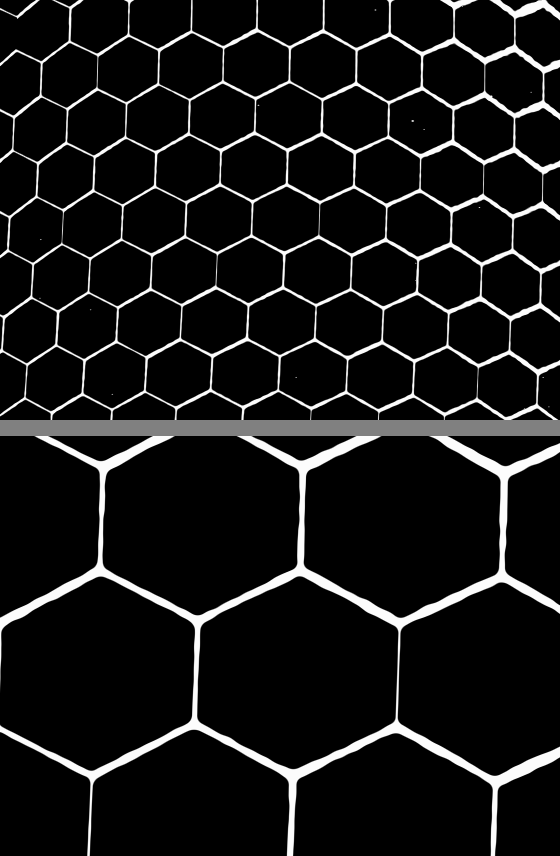
Top, the full canvas; bottom, a detail of the centre.
Give the GLSL for this pattern, as a Shadertoy shader.

```glsl
const vec3 INK = vec3(0.0);
const vec3 WIRE = vec3(0.99);
const float ROW = 0.866025;               // row pitch of a unit-width hexagon lattice
const vec2 PITCH = vec2(0.160, 0.1226);   // cell spacing in canvas heights

// Integer hash, 0..1
float hash(vec2 p) {
    uvec2 q = uvec2(ivec2(p) + 4096);
    uint h = q.x * 1597334677u ^ q.y * 3812015801u;
    h = (h ^ (h >> 16)) * 2246822519u;
    h = (h ^ (h >> 13)) * 3266489917u;
    return float((h ^ (h >> 16)) >> 8) / 16777216.0;
}

float valueNoise(vec2 p) {
    vec2 i = floor(p), f = fract(p);
    f = f * f * (3.0 - 2.0 * f);
    return mix(mix(hash(i), hash(i + vec2(1, 0)), f.x),
               mix(hash(i + vec2(0, 1)), hash(i + vec2(1, 1)), f.x), f.y);
}

float smoothMin(float a, float b, float k) {
    float h = max(k - abs(a - b), 0.0) / k;
    return min(a, b) - 0.25 * h * h * k;
}

// Canvas position to lattice (column, row), undoing lens bulge and tilt
vec2 unbend(vec2 p) {
    vec2 g = (p - vec2(0.684, 0.399)) / PITCH;
    for (int i = 0; i < 8; i++) {
        float u = g.x, v = g.y;
        float x0 = 0.684 - 0.0035 * v - 0.00035 * v * v;
        float bend = 0.0004 * u * u - 0.0006 * u * u * u;
        float sag = (0.00243 - 0.00017 * v) * u * u + 0.0023 * u;
        g = vec2((p.x - x0 - bend) / (PITCH.x + 0.00045 * v),
                 (p.y - 0.399 - sag) / PITCH.y);
    }
    return g;
}

// Nearest hexagon centre, in unit-width lattice space
vec2 cellCentre(vec2 g) {
    vec2 scale = vec2(1.0, ROW);
    vec2 a = vec2(floor(g.x) + 0.5, 2.0 * round(g.y * 0.5)) * scale;
    vec2 b = vec2(round(g.x), 2.0 * floor(g.y * 0.5) + 1.0) * scale;
    vec2 h = g * scale;
    return distance(h, a) < distance(h, b) ? a : b;
}

// Half width of a wire: 0 upright, 1 rising, 2 falling
float wireWidth(int kind, vec2 p, float seed) {
    float swell = smoothstep(0.85, 1.3, p.x) * (0.0055 * exp(-3.0 * p.y) + 0.001);
    if (kind == 0) {
        float faint = seed < 0.12 ? 0.5 : 1.0;
        return faint * mix(0.0016, 0.0026, seed);
    }
    float falling = mix(0.0020, 0.0031, smoothstep(0.3, 0.7, p.x));
    float w = kind == 1 ? 0.0038 : falling;
    return w * mix(0.8, 1.2, seed) + swell;
}

// Signed distance to the wire mesh
float meshDistance(vec2 p) {
    vec2 g = unbend(p);
    vec2 centre = cellCentre(g);
    vec2 q = g * vec2(1.0, ROW) - centre;
    vec2 cellSize = vec2(PITCH.x - 0.0018 * g.x * g.x, PITCH.y / ROW);
    float rough = valueNoise(p * 110.0) - 0.5;
    float slow = valueNoise(p * 28.0 + 50.0) - 0.5;
    float d = 1.0;
    for (int k = 0; k < 3; k++) {
        vec2 n = k == 0 ? vec2(1, 0) : vec2(k == 1 ? 0.5 : -0.5, ROW);
        float along = dot(q, n);
        vec2 middle = centre + 0.5 * n * (along < 0.0 ? -1.0 : 1.0);
        float w = wireWidth(k, p, hash(round(4.0 * middle)));
        w += w * (0.45 * rough + 0.35 * slow);
        // One upright is broken away in the upper left corner
        if (k == 0 && middle.x < -4.2 && middle.y < -2.2) w = -0.02;
        float edge = (0.5 - abs(along)) / length(n / cellSize);
        d = smoothMin(d, edge - w, 0.004);
    }
    return d;
}

// Sparse flecks, denser toward the lower right
float fleckDistance(vec2 p, float spacing) {
    vec2 id = floor(p / spacing);
    vec2 jitter = vec2(hash(id + 300.0), hash(id + 600.0));
    vec2 offset = p - (id + 0.2 + 0.6 * jitter) * spacing;
    float chance = 0.015 + 0.03 * smoothstep(0.2, 1.6, p.x * 0.7 + p.y * 0.7);
    float radius = mix(0.0009, 0.0026, pow(hash(id + 900.0), 4.0));
    return hash(id) < chance ? length(offset * vec2(0.8, 1.2)) - radius : 1.0;
}

void mainImage(out vec4 fragColor, in vec2 fragCoord) {
    vec2 p = vec2(fragCoord.x, iResolution.y - fragCoord.y) / iResolution.y;
    float soft = 0.75 / iResolution.y;
    float d = min(meshDistance(p), fleckDistance(p, 0.04));
    float cover = 1.0 - smoothstep(-soft, soft, d);
    fragColor = vec4(mix(INK, WIRE, cover), 1.0);
}
```
